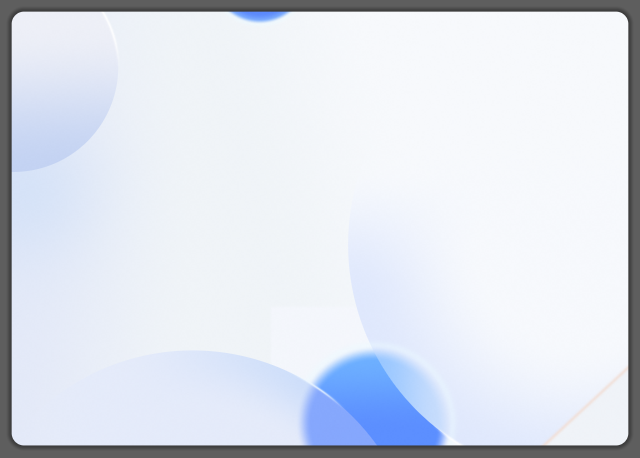
Give the GLSL for this background, as a WebGL 1 fragment shader.

```glsl
precision highp float;

uniform vec2 u_resolution;

// Signed distance to a circle
float circle(vec2 p, vec2 center, float radius) {
  return length(p - center) - radius;
}

float roundedBox(vec2 p, vec2 halfSize, float radius) {
  vec2 q = abs(p) - halfSize + radius;
  return length(max(q, 0.0)) + min(max(q.x, q.y), 0.0) - radius;
}

// Antialiased coverage of the inside of a distance field
float cover(float d) {
  return clamp(0.5 - d * u_resolution.y, 0.0, 1.0);
}

// Soft coverage with a feathered inner border
float softCover(float d, float feather) {
  return 1.0 - smoothstep(-feather, 0.0, d);
}

// Thin line centred on the zero of a distance field
float rim(float d, float width) {
  return exp(-d * d / (width * width));
}

float hash(vec2 p) {
  return fract(sin(dot(p, vec2(12.9898, 78.233))) * 43758.5453);
}

vec3 backdrop(vec2 p) {
  vec3 col = mix(vec3(0.940, 0.956, 0.970), vec3(0.968, 0.976, 0.988),
                 smoothstep(0.55, 0.95, p.x + 0.25 * (p.y - 0.5)));
  // Blue haze along the left side
  float haze = 1.0 - smoothstep(0.0, 0.45, p.x);
  col = mix(col, vec3(0.890, 0.913, 0.972), haze * (1.0 - 0.4 * smoothstep(0.6, 1.0, p.y)));
  vec2 q = (p - vec2(0.04, 0.58)) / vec2(0.17, 0.15);
  col = mix(col, vec3(0.820, 0.880, 0.970), 0.75 * exp(-dot(q, q)));
  // Pale panel behind the ball
  float panel = smoothstep(0.588, 0.596, p.x) * (1.0 - smoothstep(0.325, 0.335, p.y));
  return mix(col, vec3(0.960, 0.968, 0.992), 0.75 * panel);
}

void main() {
  vec2 p = gl_FragCoord.xy / u_resolution * vec2(1.399, 1.0);
  vec3 col = backdrop(p);

  // Upper left disc
  float d = circle(p, vec2(0.029, 0.854), 0.2295);
  vec3 disc = mix(vec3(0.765, 0.825, 0.950), vec3(0.930, 0.938, 0.968),
                  smoothstep(0.62, 0.95, p.y));
  col = mix(col, disc, cover(d));
  col = mix(col, vec3(1.0), 0.8 * rim(d, 0.003) * smoothstep(0.84, 0.93, p.y));

  // Ball cut by the top edge
  d = circle(p, vec2(0.568, 1.058), 0.112);
  vec3 topBall = mix(vec3(0.36, 0.54, 0.99), vec3(0.56, 0.75, 1.0), smoothstep(-0.025, 0.0, d));
  col = mix(col, topBall, softCover(d, 0.012));
  col = mix(col, vec3(0.93, 0.98, 1.0), 0.5 * rim(d, 0.004));

  // Distances of the three overlapping shapes
  float ballD = circle(p, vec2(0.818, 0.0747), 0.172);
  float hillD = circle(p, vec2(0.421, -0.2605), 0.4954);
  float glassD = circle(p, vec2(1.273, 0.466), 0.512);
  float ball = softCover(ballD, 0.035);
  float hill = cover(hillD);
  float glass = cover(glassD);

  // Lower left hill
  vec3 hillColor = mix(vec3(0.895, 0.920, 0.980), vec3(0.805, 0.870, 0.980),
                       smoothstep(-0.13, 0.0, hillD) * smoothstep(0.25, 0.72, p.x));
  col = mix(col, hillColor, hill * smoothstep(0.02, 0.2, p.x));

  // Large glass disc, its outline fading towards the top
  float tint = smoothstep(-0.30, 0.0, glassD) * (1.0 - smoothstep(0.35, 0.65, p.y));
  vec3 glassColor = mix(vec3(0.966, 0.975, 0.990), vec3(0.875, 0.909, 0.990), tint);
  col = mix(col, glassColor, glass * (1.0 - smoothstep(0.55, 0.70, p.y)));

  // Blue ball seen directly, through the hill and through the glass
  vec3 ballColor = mix(vec3(0.36, 0.56, 1.0), vec3(0.43, 0.69, 1.0),
                       smoothstep(0.06, 0.23, p.y));
  ballColor = mix(ballColor, vec3(0.54, 0.665, 0.99), 0.9 * hill);
  vec3 frosted = mix(vec3(0.60, 0.78, 1.0), vec3(0.78, 0.865, 0.99),
                     smoothstep(-0.02, -0.15, -0.13 + glassD * -1.0) * 0.0
                     + smoothstep(0.82, 0.97, p.x));
  ballColor = mix(ballColor, frosted, glass);
  col = mix(col, ballColor, ball);
  col = mix(col, vec3(0.92, 0.98, 1.0), 0.4 * rim(ballD, 0.008) * (1.0 - hill));

  // Bright edges where the shapes meet
  col = mix(col, vec3(0.93, 0.97, 1.0),
            0.8 * rim(hillD, 0.0025) * smoothstep(0.62, 0.69, p.x) * (1.0 - smoothstep(0.70, 0.76, p.x)));
  col = mix(col, vec3(1.0), 0.7 * rim(glassD, 0.003) * smoothstep(0.94, 0.99, p.x)
            * (1.0 - smoothstep(0.06, 0.09, p.y)));

  // Folded corner with a warm crease
  float fold = dot(p - vec2(1.189, 0.0273), vec2(0.6786, -0.7345));
  col = mix(col, vec3(0.938, 0.952, 0.972), cover(-fold));
  col = mix(col, vec3(0.945, 0.875, 0.845), 0.8 * rim(fold, 0.004));

  // Fine grain
  col += (hash(floor(p * 366.0)) - 0.5) * 0.005;

  // Card on a grey frame with a dark shadow
  float cardD = roundedBox(p - vec2(0.6995, 0.501), vec2(0.674, 0.4736), 0.027);
  vec3 frame = mix(vec3(0.235), vec3(0.37), smoothstep(0.0, 0.014, cardD));
  gl_FragColor = vec4(mix(frame, col, cover(cardD)), 1.0);
}
```
